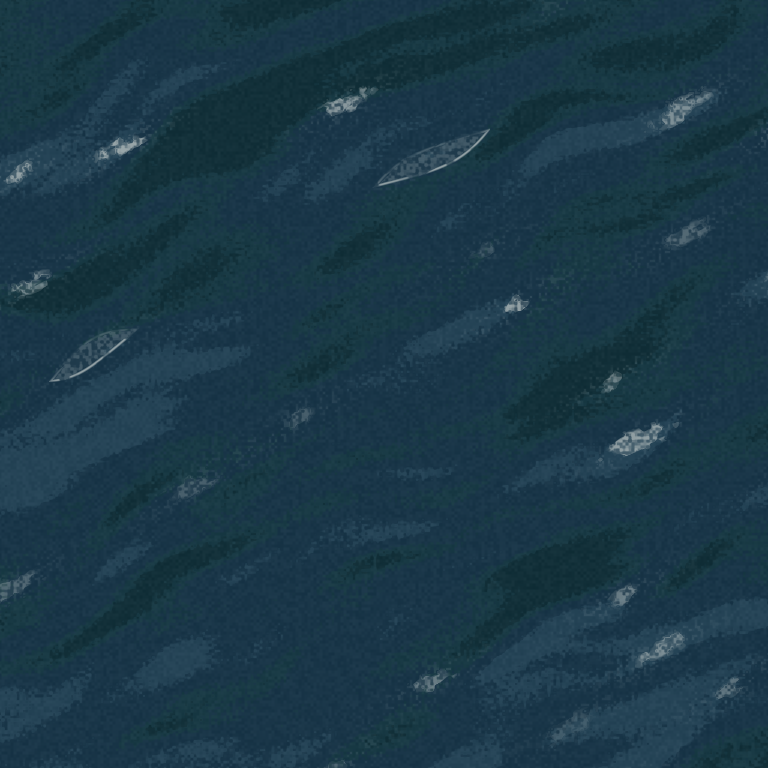
This texture is drawn by a WebGL 1 fragment shader. Its source:

```glsl
precision highp float;
// Dark blue sea with slanted soft swells, dithered grain and scattered pale glints.
uniform vec2 u_resolution;

#define WAVE_ANGLE 0.52
#define SWELL_FREQ vec2(4.2, 20.0)
#define TONE_SOFTNESS 0.22
#define GRAIN_SCALE 256.0
#define GRAIN_TONE 0.8
#define GRAIN_LIGHT 0.034
#define GLINT_CELL vec2(0.25, 0.12)
#define GLINT_SHARE 0.58
#define LEAF_SHARE 0.18
#define HALO_STRENGTH 0.9

const vec3 TROUGH = vec3(0.072, 0.187, 0.222);
const vec3 TEAL   = vec3(0.098, 0.228, 0.270);
const vec3 BLUE   = vec3(0.099, 0.210, 0.282);
const vec3 CREST  = vec3(0.146, 0.266, 0.338);
const vec3 FOAM   = vec3(0.610, 0.660, 0.670);

float hash(vec2 p) {
  return fract(sin(dot(p, vec2(127.1, 311.7))) * 43758.55);
}

// Grain of crisp cells with softened borders
float grain(vec2 p) {
  vec2 cell = floor(p), f = smoothstep(0.25, 0.75, fract(p));
  return mix(mix(hash(cell), hash(cell + vec2(1, 0)), f.x),
             mix(hash(cell + vec2(0, 1)), hash(cell + vec2(1, 1)), f.x), f.y);
}

mat2 rotation(float a) {
  return mat2(cos(a), -sin(a), sin(a), cos(a));
}

// Layered bent sines, long along x and narrow across y; unit deviation
float swell(vec2 q) {
  float sum = 0.0, amp = 1.0;
  vec2 freq = SWELL_FREQ;
  q.y += 0.018 * sin(q.x * 9.0 + q.y * 7.0) + 0.008 * sin(q.x * 21.0 - q.y * 13.0);
  for (int i = 0; i < 5; i++) {
    float k = float(i);
    vec2 a = q * freq;
    float bend = 1.2 * sin(a.x * 0.8 + k * 2.1)
               + 0.8 * sin(a.y * 0.37 + a.x * 0.5 + k * 4.7);
    sum += amp * sin(a.y + bend + k * 1.9)
               * sin(a.x + 1.5 * sin(a.y * 0.45 + k * 3.3) + k * 1.3);
    freq *= 1.45;
    amp *= 0.85;
    q.y += q.x * 0.1 * cos(k * 2.0);
  }
  return sum * 1.18;
}

// Cellular scatter of glints: x = soft halo, y = foam cover
vec2 glints(vec2 q, float fine, float coarse, float pixel) {
  vec2 result = vec2(0.0);
  vec2 home = floor(q / GLINT_CELL);
  float edge = max(0.0016, pixel);
  float speckle = smoothstep(0.2, 0.8, fine);
  for (int j = -1; j <= 1; j++) {
    for (int i = -1; i <= 1; i++) {
      vec2 id = home + vec2(float(i), float(j));
      if (hash(id + 7.3) > GLINT_SHARE) continue;
      vec2 jitter = vec2(hash(id + 1.7), hash(id + 5.1));
      vec2 d = q - (id + 0.15 + 0.7 * jitter) * GLINT_CELL;
      float size = hash(id + 9.2);
      float power = hash(id + 13.6);

      vec2 spread = d / vec2(0.08, 0.018);
      result.x += exp(-dot(spread, spread)) * (0.5 + 0.5 * power);

      d = rotation(-0.2 * hash(id + 3.9)) * d;
      if (hash(id + 21.4) < LEAF_SHARE) {
        // Leaf: thin grainy veil with a bright broken rim
        float x = d.x / mix(0.06, 0.085, size);
        float bow = d.y + 0.004 * sin(x * 2.5 + power * 6.0);
        float shape = abs(bow) - 0.014 * (1.0 - x * x);
        float veil = smoothstep(edge, -edge, shape + 0.006 * (coarse - 0.5));
        float rim = smoothstep(edge * 1.8, 0.0, abs(shape)) * step(abs(x), 1.04);
        float side = mix(0.35, 1.0, smoothstep(0.004, -0.004, bow));
        result.y = max(result.y, veil * (0.07 + 0.22 * speckle));
        result.y = max(result.y, rim * side * (0.2 + 0.75 * smoothstep(0.2, 0.7, coarse)));
      } else {
        // Patch: slanted ragged fleck, some faint and some bright
        d.x -= 0.5 * d.y;
        vec2 extent = mix(vec2(0.016, 0.010), vec2(0.052, 0.014), size * size);
        float reach = length(d / extent);
        float ragged = reach + 0.9 * (coarse - 0.5) + 0.5 * (fine - 0.5);
        float cover = smoothstep(1.0, 0.7, ragged);
        float light = mix(0.2, 1.0, power) * mix(0.3, 1.0, speckle);
        result.y = max(result.y, cover * light);
      }
    }
  }
  // Sparse speckle around each glint
  result.y = max(result.y, 0.2 * result.x * smoothstep(0.6, 0.95, fine));
  return result;
}

float toneStep(float level, float tone) {
  return smoothstep(level - TONE_SOFTNESS, level + TONE_SOFTNESS, tone);
}

void main() {
  float side = min(u_resolution.x, u_resolution.y);
  vec2 p = gl_FragCoord.xy / side;
  vec2 q = rotation(WAVE_ANGLE) * p;
  float fine = grain(p * GRAIN_SCALE);
  float dither = grain(p * GRAIN_SCALE + 91.0);
  float coarse = grain(q * vec2(80.0, 120.0) + 40.0);
  vec2 glint = glints(q, fine, coarse, 1.0 / side);

  // Swell tone, darker toward the top, lifted around glints
  float tone = 0.9 * swell(q) + 0.9 * (0.5 - p.y) - 0.12;
  tone += HALO_STRENGTH * glint.x + GRAIN_TONE * (dither - 0.5);

  vec3 color = mix(TROUGH, TEAL, toneStep(-1.1, tone));
  color = mix(color, BLUE, toneStep(-0.34, tone));
  color = mix(color, CREST, toneStep(1.3, tone));
  color += GRAIN_LIGHT * (fine - 0.5);
  color = mix(color, FOAM, clamp(glint.y, 0.0, 1.0));
  gl_FragColor = vec4(color, 1.0);
}
```
